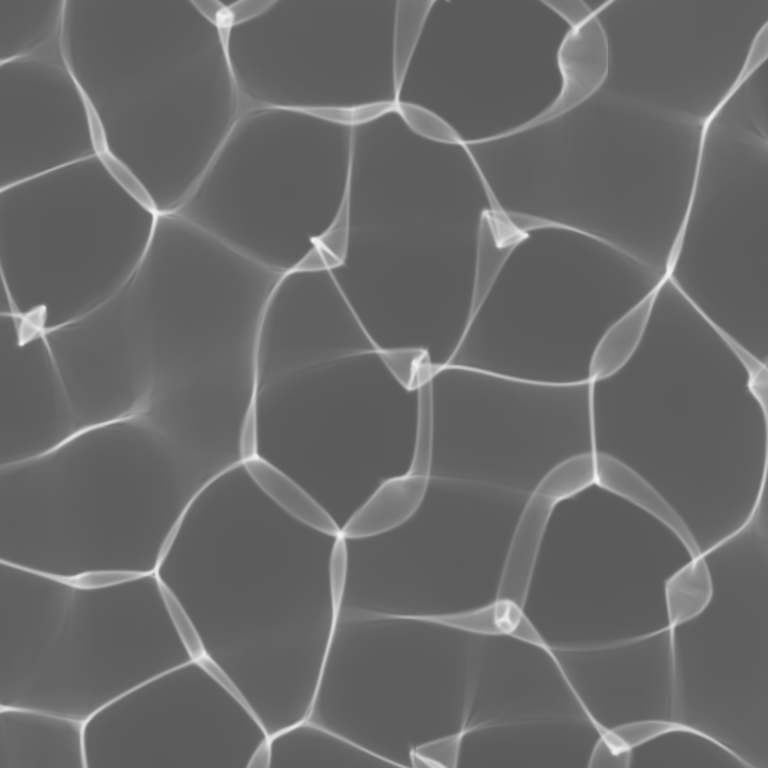
This texture is drawn by a Shadertoy shader. Its source:

```glsl
#define WAVES 8
#define WAVE_NUMBER 33.0
#define BEND 0.62
#define GRID 24.0
#define SUB 4
#define REACH 2
#define SPREAD 0.6
#define BLUR 0.0015
#define FLOOR_GREY 0.348
#define LIGHT_GREY 0.6
#define EXPOSURE 0.13
#define SEED 7.0

const float TAU = 6.2831853;

// Wave vector in xy, phase in z, bending amplitude in w
vec4 waves[WAVES];

float hash(float n) {
    return fract(sin(n * 127.1 + SEED * 31.7) * 43758.5453);
}

void buildWaves() {
    for (int i = 0; i < WAVES; i++) {
        float n = float(i) + 1.0;
        float angle = TAU * 0.5 * (n + hash(n)) / float(WAVES);
        float k = WAVE_NUMBER * mix(0.75, 1.3, hash(n + 40.0));
        vec2 dir = vec2(cos(angle), sin(angle));
        waves[i] = vec4(k * dir, TAU * hash(n + 80.0), BEND / (k * k));
    }
}

// Landing point of a ray, its Jacobian (xx, yy, xy) and curvature (xxx, xxy, xyy, yyy)
void refractRay(vec2 source, out vec2 landing, out vec3 jac, out vec4 curve) {
    landing = source;
    jac = vec3(1.0, 1.0, 0.0);
    curve = vec4(0.0);
    for (int i = 0; i < WAVES; i++) {
        vec4 w = waves[i];
        float phase = dot(w.xy, source) + w.z;
        float c = w.w * cos(phase);
        landing += c * w.xy;
        jac -= w.w * sin(phase) * w.xyx * w.xyy;
        curve -= c * w.xxxy * w.xxyy * w.xyyy;
    }
}

// Gaussian footprint of one ray bundle; lengths are in ray spacings
float footprint(vec2 d, vec3 jac, float blur) {
    vec3 j = jac * SPREAD;
    float r2 = blur * blur;
    float detJ = j.x * j.y - j.z * j.z;
    float norm2 = dot(j, j) + j.z * j.z;
    float det = detJ * detJ + r2 * norm2 + r2 * r2;
    float cxx = j.x * j.x + j.z * j.z + r2;
    float cyy = j.y * j.y + j.z * j.z + r2;
    float cxy = j.z * (j.x + j.y);
    float m = (cyy * d.x * d.x - 2.0 * cxy * d.x * d.y + cxx * d.y * d.y) / det;
    return exp(-0.5 * m) / (TAU * sqrt(det));
}

// Light gathered at p from all ray bundles that land near it
float causticLight(vec2 p) {
    float spacing = 1.0 / (GRID * float(SUB));
    float halfCell = 0.5 / GRID;
    float halfSpan = halfCell + 1.5 * spacing;
    vec2 home = floor(p * GRID) + 0.5;
    float light = 0.0;
    vec2 landing;
    vec3 jac;
    vec4 curve;
    for (int y = -REACH; y <= REACH; y++)
    for (int x = -REACH; x <= REACH; x++) {
        refractRay((home + vec2(x, y)) / GRID, landing, jac, curve);

        // Skip cells whose light falls elsewhere
        vec3 j = abs(jac);
        vec4 t = abs(curve);
        vec2 bulge = 0.5 * halfCell * halfCell * (t.xy + 2.0 * t.yz + t.zw);
        vec2 limit = halfSpan * (j.xy + j.z) + bulge + 3.0 * BLUR;
        vec2 d = p - landing;
        if (any(greaterThan(abs(d), limit))) continue;

        // Ray bundles inside the cell, bent by its curvature
        for (int i = 0; i < SUB * SUB; i++) {
            vec2 u = (vec2(i % SUB, i / SUB) + 0.5) * spacing - halfCell;
            vec3 turn = curve.xzy * u.x + curve.ywz * u.y;
            vec3 m = jac + 0.5 * turn;
            vec2 shift = vec2(dot(m.xz, u), dot(m.zy, u));
            light += footprint((d - shift) / spacing, jac + turn, BLUR / spacing);
        }
    }
    return light;
}

void mainImage(out vec4 fragColor, in vec2 fragCoord) {
    buildWaves();
    vec2 p = fragCoord / iResolution.y;
    float light = causticLight(p);
    float grey = FLOOR_GREY + LIGHT_GREY * (1.0 - exp(-EXPOSURE * light));
    fragColor = vec4(vec3(grey), 1.0);
}
```
